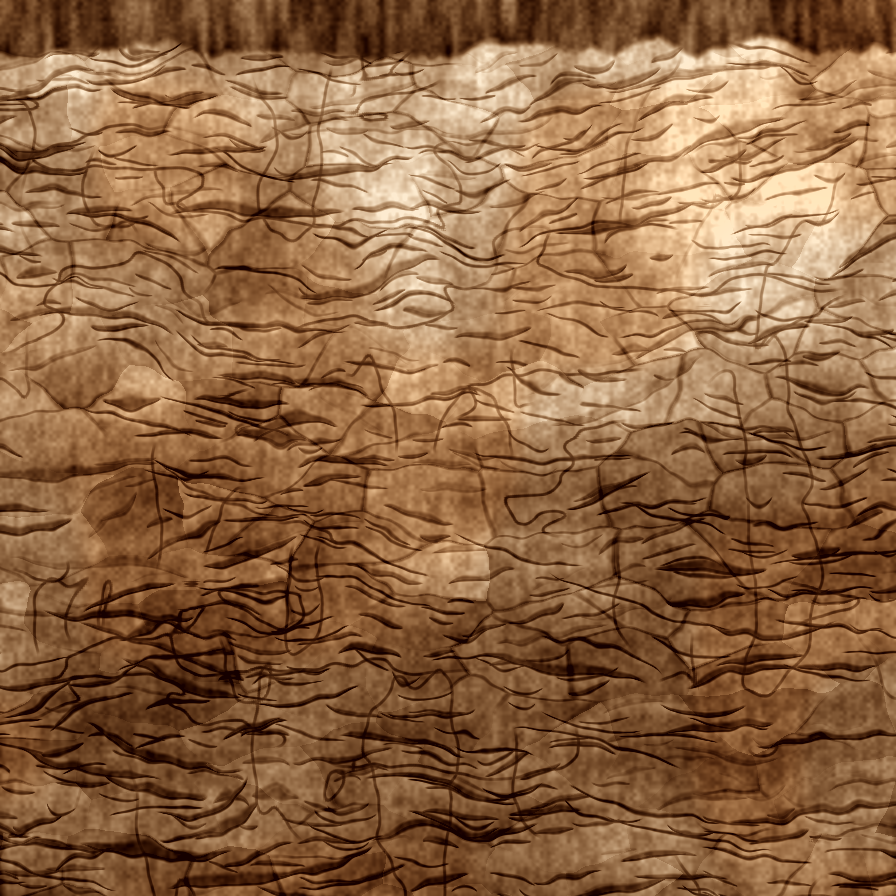
Reproduce this texture procedurally as a Shadertoy shader.

```glsl
// Weathered brown rock wall with crescent cracks, flaking plates and a dark ragged top band
float hash(vec2 p) {
    return fract(sin(dot(p, vec2(127.1, 311.7))) * 43758.5453);
}

vec2 hash2(vec2 p) {
    return vec2(hash(p), hash(p + 19.7));
}

float noise(vec2 p) {
    vec2 i = floor(p), f = fract(p);
    f = f * f * (3.0 - 2.0 * f);
    return mix(mix(hash(i), hash(i + vec2(1, 0)), f.x),
               mix(hash(i + vec2(0, 1)), hash(i + vec2(1, 1)), f.x), f.y);
}

float fbm(vec2 p) {
    float sum = 0.0, amp = 0.53;
    for (int i = 0; i < 4; i++) {
        sum += amp * noise(p);
        p = p * 2.03 + 11.3;
        amp *= 0.5;
    }
    return sum;
}

// Scattered tapered arcs: x = darkness, y = lit rim under the arc
vec2 crescents(vec2 p, vec2 cell, float seed) {
    vec2 marks = vec2(0);
    for (int j = -1; j <= 1; j++)
    for (int i = -1; i <= 1; i++) {
        vec2 id = floor(p / cell) + vec2(i, j);
        vec2 r = hash2(id + seed), s = hash2(id + seed + 37.3);
        vec2 center = (id + r) * cell;
        float tilt = (noise(center * 5.0 + seed) - 0.5) * 0.8 + (s.x - 0.5) * 0.3;
        vec2 d = mat2(cos(tilt), -sin(tilt), sin(tilt), cos(tilt)) * (p - center);
        float u = d.x / (cell.x * mix(0.25, 0.6, s.y));
        float taper = max(1.0 - u * u, 0.0);
        float y = d.y - cell.y * mix(-0.35, 0.2, r.x) * taper;
        float thick = cell.y * mix(0.03, 0.3, s.x * s.x) * taper;
        float fill = smoothstep(-0.001, 0.001, y) * (1.0 - smoothstep(thick * 0.6, thick + 0.0015, y));
        float line = 1.0 - smoothstep(0.0004, 0.0008 + 0.0022 * taper, abs(y));
        float rim = smoothstep(-0.01, -0.002, y) * (1.0 - smoothstep(-0.002, 0.0, y));
        float strength = smoothstep(0.0, 0.25, taper)
                       * smoothstep(0.25, 0.5, noise(center * 7.0 + seed * 2.0))
                       * step(hash(id + seed + 71.9), 0.8);
        marks = max(marks, strength * vec2(max(fill * 0.72, line), rim));
    }
    return marks;
}

// Angular plates: x = tone, y = slant across the plate, z = distance to the border
vec3 plates(vec2 p) {
    float nearest = 9.0, second = 9.0;
    vec2 offset = vec2(0), owner = vec2(0);
    for (int j = -1; j <= 1; j++)
    for (int i = -1; i <= 1; i++) {
        vec2 id = floor(p) + vec2(i, j);
        vec2 d = p - id - hash2(id);
        float dist = length(d);
        if (dist < nearest) {
            second = nearest;
            nearest = dist;
            offset = d;
            owner = id;
        } else second = min(second, dist);
    }
    return vec3(hash(owner + 5.1) - 0.5, dot(offset, hash2(owner + 8.3) - 0.5), second - nearest);
}

// Thin broken line along a noise contour
float crack(vec2 p, vec2 scale, float seed) {
    float n = noise(p * scale + seed) + 0.25 * noise(p * scale * 2.7 + seed) - 0.62;
    float slope = length(vec2(dFdx(n), dFdy(n))) * iResolution.y;
    float dist = abs(n) / max(slope, 2.0);
    return (1.0 - smoothstep(0.0006, 0.0026, dist)) * smoothstep(0.5, 0.65, noise(p * 9.0 + seed * 3.0));
}

// Brown ramp from near black (0) to cream (5)
vec3 rockColor(float k) {
    return vec3(0.19, 0.07, 0.01) + k * vec3(0.134, 0.1, 0.05) + k * k * vec3(0, 0.007, 0.014);
}

void mainImage(out vec4 fragColor, in vec2 fragCoord) {
    vec2 uv = fragCoord / iResolution.y;
    vec2 p = uv + 0.026 * (vec2(noise(uv * 13.0), noise(uv * 13.0 + 40.0)) - 0.5);
    p += 0.008 * (vec2(noise(uv * 48.0), noise(uv * 48.0 + 70.0)) - 0.5);

    // Broad stains, pale upper layers and washed drips
    float tone = 2.75 + 2.8 * (fbm(uv * vec2(4, 5) + 3.0) - 0.5);
    tone += 0.9 * smoothstep(0.4, 0.62, uv.y) + 0.5 * smoothstep(0.7, 0.85, uv.y);
    float drips = smoothstep(0.48, 0.8, noise(uv * vec2(13, 4) + 9.0));
    tone += 1.3 * drips * smoothstep(0.45, 0.8, uv.y);
    tone -= 1.4 * smoothstep(0.09, 0.0, uv.y + 0.05 * noise(uv * 20.0)) * noise(uv * 24.0);

    // Flaking plates and embossed wrinkles
    vec3 plate = plates(p * vec2(9, 17));
    tone += plate.x * 0.8 + plate.y * 1.8;
    tone -= 1.5 * (1.0 - smoothstep(0.01, 0.07, plate.z)) * smoothstep(0.45, 0.65, noise(uv * 11.0 + 2.0));
    vec2 wrinkle = p * vec2(13, 30);
    tone += 1.5 * (fbm(wrinkle) - fbm(wrinkle + vec2(-0.15, 0.35)));

    // Crescents in three sizes, then fine cracks
    vec2 marks = crescents(p, vec2(0.17, 0.052), 3.0);
    marks = max(marks, crescents(p, vec2(0.11, 0.036), 17.0));
    marks = max(marks, 0.8 * crescents(p, vec2(0.065, 0.025), 29.0));
    float cracks = max(crack(p, vec2(7, 18), 5.0), 0.8 * crack(p, vec2(15, 6), 23.0));
    tone += 0.45 * marks.y * (1.0 - marks.x);
    tone -= 2.9 * marks.x * (0.75 + 0.4 * noise(uv * 30.0)) + 2.2 * cracks * (1.0 - marks.x);

    // Dark streaked band with a ragged lower edge
    float edge = uv.y - 0.945 + 0.045 * (fbm(uv * vec2(22, 6)) - 0.5);
    float band = smoothstep(-0.006, 0.006, edge);
    float streaks = noise(uv * vec2(110, 18)) - 0.5;
    tone = mix(tone, 1.4 + 2.2 * (fbm(uv * vec2(16, 10)) - 0.5) + 2.2 * streaks, band);
    tone -= 1.5 * exp(-abs(edge) * 130.0) * noise(uv * vec2(18, 9) + 6.0);

    // Vertical fibres and gritty grain
    tone += 0.7 * (noise(uv * vec2(170, 45)) - 0.5) + 0.6 * streaks;
    tone += 0.9 * (noise(uv * 230.0) - 0.5) + 0.7 * (noise(uv * 95.0) - 0.5);

    vec3 color = rockColor(clamp(tone, -0.8, 6.0));
    color *= mix(vec3(1), vec3(1.04, 0.98, 0.9), smoothstep(0.5, 0.75, noise(uv * 6.0 + 31.0)));
    fragColor = vec4(clamp(color, 0.0, 1.0), 1);
}
```
